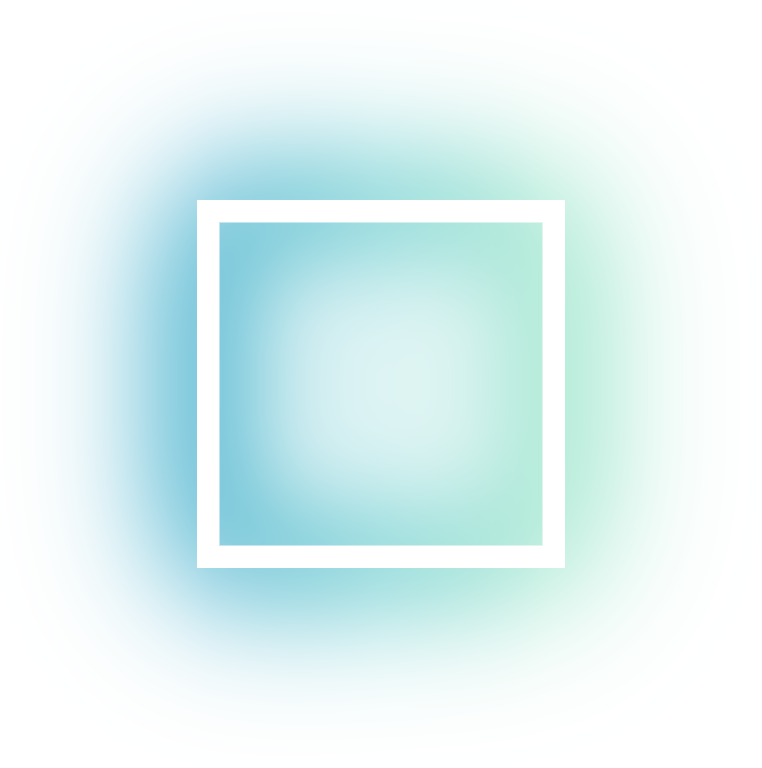
This background is drawn by a Shadertoy shader. Its source:

```glsl
#define FRAME_OUTER 0.2396
#define FRAME_INNER 0.2103
#define GLOW_RADIUS 0.221
#define OUTER_SPREAD 0.089
#define INNER_SPREAD 0.070
#define CENTER_GLOW 0.36
#define CORNER_POWER 3.0
#define BLUE vec3(0.50, 0.79, 0.865)
#define AQUA vec3(0.635, 0.875, 0.88)
#define MINT vec3(0.73, 0.93, 0.86)

// Signed distance to a centred square
float squareDistance(vec2 p, float halfSize) {
    vec2 d = abs(p) - halfSize;
    return length(max(d, 0.0)) + min(max(d.x, d.y), 0.0);
}

// Soft ring with rounded corners, partly filled at its centre
float glowStrength(vec2 p) {
    vec2 powered = pow(abs(p) + 1e-5, vec2(CORNER_POWER));
    float offset = pow(powered.x + powered.y, 1.0 / CORNER_POWER) - GLOW_RADIUS;
    float spread = offset > 0.0 ? OUTER_SPREAD : INNER_SPREAD;
    float fill = offset > 0.0 ? 0.0 : CENTER_GLOW;
    float falloff = offset / spread;
    return mix(fill, 1.0, exp(-0.5 * falloff * falloff));
}

// Horizontal blend from blue through aqua to mint
vec3 glowColor(float x) {
    float t = clamp(x / GLOW_RADIUS, -1.0, 1.0);
    return t < 0.0 ? mix(AQUA, BLUE, -t) : mix(AQUA, MINT, t);
}

void mainImage(out vec4 fragColor, in vec2 fragCoord) {
    vec2 p = (fragCoord - 0.5 * iResolution.xy) / iResolution.y;
    float pixel = 1.0 / iResolution.y;
    vec3 white = vec3(1.0);

    // Glow over a white ground
    vec3 color = mix(white, glowColor(p.x), glowStrength(p));

    // Crisp white frame
    float frame = max(squareDistance(p, FRAME_OUTER), -squareDistance(p, FRAME_INNER));
    float coverage = clamp(0.5 - frame / pixel, 0.0, 1.0);
    color = mix(color, white, coverage);

    fragColor = vec4(color, 1.0);
}
```
